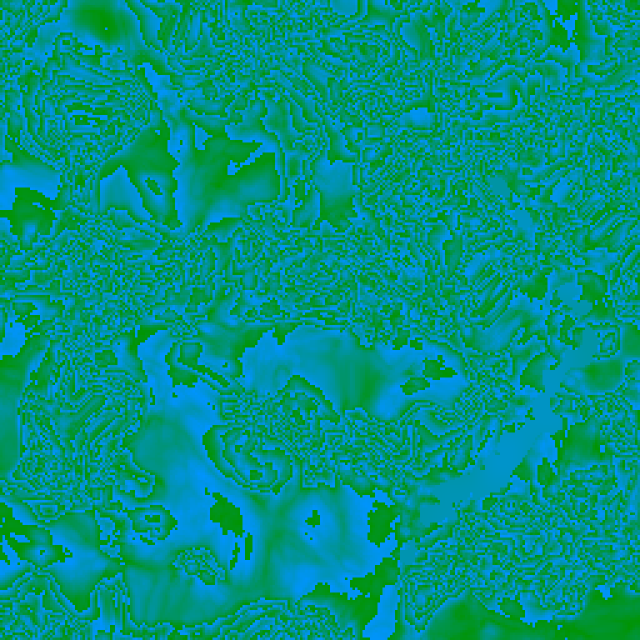
Give the GLSL for this texture map, as a Shadertoy shader.

```glsl
float hash(vec2 p) {
    uvec2 q = uvec2(ivec2(p)) * uvec2(1597334677u, 3812015801u);
    uint n = (q.x ^ q.y) * 1597334677u;
    n = (n ^ (n >> 15)) * 2246822519u;
    n ^= n >> 13;
    return float(n >> 8) / 16777216.0;
}

float noise(vec2 p) {
    vec2 i = floor(p), f = fract(p);
    f = f * f * f * (f * (f * 6.0 - 15.0) + 10.0);
    return mix(mix(hash(i), hash(i + vec2(1, 0)), f.x),
               mix(hash(i + vec2(0, 1)), hash(i + vec2(1, 1)), f.x), f.y);
}

float segmentDistance(vec2 p, vec2 a, vec2 b) {
    vec2 ab = b - a;
    return length(p - a - ab * clamp(dot(p - a, ab) / dot(ab, ab), 0.0, 1.0));
}

// Signed distance to the flat water: one winding river and a small lake
float waterDistance(vec2 p) {
    const vec2 course[8] = vec2[8](
        vec2(0.638, 0.135), vec2(0.665, 0.185), vec2(0.780, 0.275), vec2(0.845, 0.335),
        vec2(0.862, 0.405), vec2(0.924, 0.455), vec2(0.912, 0.515), vec2(0.880, 0.537));
    float d = 1.0;
    for (int i = 0; i < 7; i++) {
        float width = i < 4 ? 0.012 + 0.006 * float(i % 3) : 0.007;
        d = min(d, segmentDistance(p, course[i], course[i + 1]) - width);
    }
    d = min(d, segmentDistance(p, vec2(0.775, 0.715), vec2(0.825, 0.655)) - 0.009);
    return d + 0.03 * (noise(p * 38.0) - 0.5) + 0.012 * (noise(p * 90.0) - 0.5);
}

// Height counted in colour cycles
float terrain(vec2 p) {
    float water = waterDistance(p);
    if (water < 0.0) return 0.72 + 0.16 * (noise(p * 14.0) - 0.5);

    // Calm basins between rough hills
    vec2 basin = (p - vec2(0.33, 0.16)) / vec2(0.28, 0.09);
    float relief = 0.6 * noise(p * 7.0 + 7.0) + 0.4 * noise(p * 17.0 + 31.0);
    relief += 0.12 * p.x * p.y - 0.24 * exp(-dot(basin, basin));
    float rough = mix(0.14, 1.0, smoothstep(0.28, 0.58, relief));
    rough *= mix(0.5, 1.0, smoothstep(0.0, 0.05, water));

    // Rotated octaves of creased and plain noise
    float height = 0.0, amplitude = 11.0;
    vec2 q = p * 5.0 + 0.3 * vec2(noise(p * 11.0), noise(p * 11.0 + 53.0));
    for (int i = 0; i < 6; i++) {
        float n = noise(q) - 0.5;
        height += amplitude * (i % 2 == 1 ? abs(n) * 1.6 - 0.3 : n);
        q = mat2(1.6, 1.2, -1.2, 1.6) * q + 17.0;
        amplitude *= 0.54;
    }
    return height * rough + 0.8;
}

void mainImage(out vec4 fragColor, in vec2 fragCoord) {
    float blue = 0.0;
    // Four samples per pixel soften the cell edges
    for (int i = 0; i < 4; i++) {
        vec2 offset = 0.5 * vec2(i % 2, i / 2) - 0.25;
        vec2 uv = (fragCoord + offset) / iResolution.xy;
        vec2 cell = (floor(uv * 256.0) + 0.5) / 256.0;
        blue += 0.25 * fract(terrain(cell));
    }
    fragColor = vec4(0.0, 0.58, blue, 1.0);
}
```
